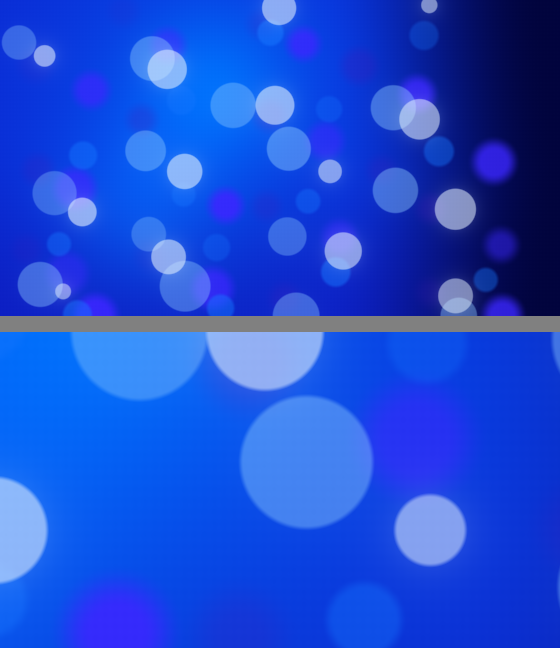
Top, the full canvas; bottom, a detail of the centre.
A WebGL 1 fragment shader for this background:

```glsl
precision highp float;

uniform vec2 u_resolution;

const int DISCS_PER_LAYER = 14;

float hash(vec2 p) {
    return fract(sin(dot(p, vec2(127.1, 311.7))) * 43758.5453);
}

float gaussian(vec2 offset, float width) {
    return exp(-dot(offset, offset) / (width * width));
}

// Evenly spread, lightly jittered centre; sparser towards the upper right
vec2 discCentre(float index, float seed, float aspect) {
    vec2 jitter = vec2(hash(vec2(index, seed)), hash(vec2(seed, index + 7.0)));
    vec2 start = vec2(hash(vec2(seed, 1.3)), hash(vec2(seed, 2.9)));
    vec2 spot = fract(start + index * vec2(0.7549, 0.5698)) + 0.06 * (jitter - 0.5);
    spot = pow(max(spot, 0.0), vec2(1.15, 1.25));
    spot.x *= mix(0.93, 0.78, spot.y);
    return spot * vec2(aspect, 1.0);
}

// Blends one layer of translucent discs; ranges hold minimum and maximum
vec3 addDiscs(vec3 color, vec2 p, float aspect, float seed, vec2 radiusRange,
              float blur, vec3 tint, vec2 alphaRange, float halo) {
    for (int i = 0; i < DISCS_PER_LAYER; i++) {
        float index = float(i);
        float radius = mix(radiusRange.x, radiusRange.y, hash(vec2(index + 3.1, seed)));
        float alpha = mix(alphaRange.x, alphaRange.y, hash(vec2(index + 5.7, seed)));
        float edge = length(p - discCentre(index, seed, aspect)) - radius;
        float body = 1.0 - smoothstep(-blur, blur, edge);
        float glow = halo * exp(-max(edge, 0.0) / 0.022);
        color = mix(color, tint, alpha * max(body, glow));
    }
    return color;
}

// Blue field with a bright upper centre, fading to navy at the right
vec3 backdrop(vec2 p, float aspect) {
    vec3 color = mix(vec3(0.05, 0.11, 0.76), vec3(0.04, 0.15, 0.82),
                     smoothstep(0.0, 0.6, p.y));
    color += vec3(-0.01, 0.13, 0.09) * gaussian(p - vec2(0.38 * aspect, 0.70), 0.60);
    color += vec3(-0.03, 0.15, 0.07) * gaussian(p - vec2(0.38 * aspect, 0.72), 0.24);
    color += vec3(-0.01, 0.12, 0.08) * gaussian(p - vec2(0.25 * aspect, 0.34), 0.26);
    float shade = smoothstep(0.60, 1.0, p.x / aspect + 0.05 * abs(p.y - 0.45));
    return mix(color, vec3(0.005, 0.015, 0.24), shade);
}

// Faint staggered mesh
float mesh(vec2 p) {
    vec2 wave = p * vec2(300.0, 520.0);
    return sin(wave.x + wave.y * 0.5) * sin(wave.x - wave.y * 0.5);
}

void main() {
    vec2 p = gl_FragCoord.xy / u_resolution.y;
    float aspect = u_resolution.x / u_resolution.y;
    float pixel = 1.0 / u_resolution.y;
    float crisp = max(0.0035, 0.9 * pixel);

    vec3 color = backdrop(p, aspect);

    // Blurred plum and violet lights
    color = addDiscs(color, p, aspect, 4.0, vec2(0.035, 0.055), 0.025,
                     vec3(0.28, 0.08, 0.72), vec2(0.08, 0.25), 0.0);
    color = addDiscs(color, p, aspect, 11.0, vec2(0.047, 0.066), 0.024,
                     vec3(0.23, 0.15, 1.0), vec2(0.40, 0.90), 0.0);

    // Small azure discs
    color = addDiscs(color, p, aspect, 23.0, vec2(0.036, 0.048), 0.007,
                     vec3(0.08, 0.46, 1.0), vec2(0.25, 0.55), 0.0);

    // Large pale blue discs
    color = addDiscs(color, p, aspect, 37.0, vec2(0.054, 0.081), crisp,
                     vec3(0.55, 0.79, 1.0), vec2(0.32, 0.46), 0.06);

    // Bright white discs with a halo
    color = addDiscs(color, p, aspect, 52.0, vec2(0.025, 0.068), crisp,
                     vec3(0.90, 0.95, 1.0), vec2(0.52, 0.62), 0.16);

    color += 0.003 * mesh(p);
    gl_FragColor = vec4(clamp(color, 0.0, 1.0), 1.0);
}
```
